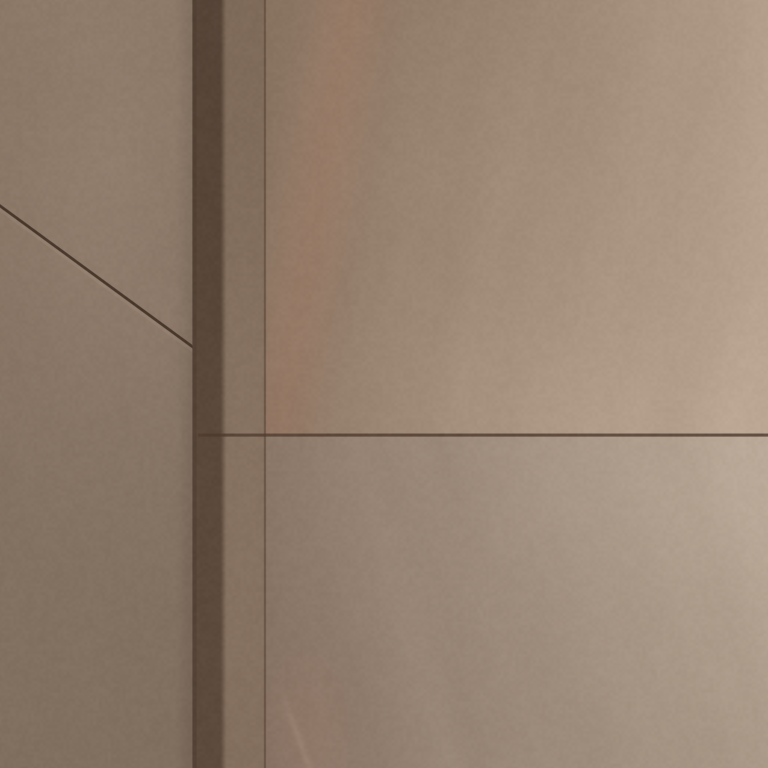
Give the GLSL for this texture, as a three.js fragment shader.

```glsl
// Draws warm plaster wall panels with a shadowed recess, thin seams and soft side light.
varying vec2 vUv;

float hash(vec2 p) {
  vec3 q = fract(p.xyx * vec3(0.1031, 0.1030, 0.0973));
  q += dot(q, q.yzx + 33.33);
  return fract((q.x + q.y) * q.z);
}

float noise(vec2 p) {
  vec2 i = floor(p), f = fract(p);
  f = f * f * (3.0 - 2.0 * f);
  return mix(mix(hash(i), hash(i + vec2(1.0, 0.0)), f.x),
             mix(hash(i + vec2(0.0, 1.0)), hash(i + 1.0), f.x), f.y);
}

float fbm(vec2 p) {
  float sum = 0.0, gain = 0.5;
  for (int i = 0; i < 4; i++) {
    sum += gain * noise(p);
    p = p * 2.03 + 7.1;
    gain *= 0.5;
  }
  return sum;
}

// Soft blob of light or tint
float glow(vec2 p, vec2 center, vec2 size) {
  vec2 d = (p - center) / size;
  return exp(-dot(d, d));
}

// Smooth-edged line from its distance
float seam(float d, float halfWidth) {
  return 1.0 - smoothstep(halfWidth - 0.001, halfWidth + 0.001, abs(d));
}

float edge(float at, float blur, float x) {
  return smoothstep(at - blur, at + blur, x);
}

vec3 leftPanel(vec2 p) {
  vec3 c = mix(vec3(0.505, 0.435, 0.375), vec3(0.545, 0.468, 0.402), smoothstep(0.1, 0.9, p.y));
  c += 0.022 * glow(p, vec2(0.15, 0.75), vec2(0.11, 0.35));
  c *= 1.0 - 0.07 * smoothstep(0.225, 0.25, p.x);
  float diagonal = (p.y - 0.732 + 0.732 * p.x) * 0.807;
  c += 0.025 * seam(diagonal + 0.004, 0.002);
  return mix(c, vec3(0.25, 0.185, 0.14), 0.9 * seam(diagonal, 0.0018));
}

vec3 recess(vec2 p) {
  vec3 shadow = mix(vec3(0.365, 0.295, 0.24), vec3(0.335, 0.268, 0.215), p.y);
  vec3 strip = mix(vec3(0.515, 0.435, 0.37), vec3(0.495, 0.415, 0.345), p.y);
  strip += 0.025 * glow(p, vec2(0.32, 0.45), vec2(0.05, 0.3));
  vec3 c = mix(shadow, strip, edge(0.291, 0.005, p.x));
  return mix(c, vec3(0.30, 0.235, 0.19), 0.55 * seam(p.x - 0.253, 0.003));
}

vec3 rightPanel(vec2 p) {
  float x = clamp((p.x - 0.345) / 0.655, 0.0, 1.0);
  float lower = 1.0 - edge(0.434, 0.002, p.y);
  vec3 c = mix(vec3(0.535, 0.452, 0.38), vec3(0.70, 0.622, 0.545), pow(x, 0.85));
  c += lower * vec3(-0.008, 0.0, 0.012);

  // Broad light across the wall
  c += 0.035 * glow(p, vec2(1.0, 0.40), vec2(0.35, 0.20));
  c += 0.022 * glow(p, vec2(0.58, 0.46), vec2(0.25, 0.17)) * (1.0 - 0.5 * lower);
  c -= 0.025 * glow(p, vec2(0.62, 1.02), vec2(0.22, 0.18));
  c -= 0.020 * glow(p, vec2(0.85, 0.0), vec2(0.35, 0.2));

  // Rosy slanted stains and faint brushed streaks
  float slant = p.x - 0.365 - 0.17 * (p.y - 0.45);
  c += (1.0 - lower) * vec3(0.030, 0.002, -0.002) * exp(-pow(slant / 0.045, 2.0));
  c += vec3(0.025, 0.004, 0.004) * glow(p, vec2(0.40, 0.05), vec2(0.05, 0.09));
  vec2 brushed = vec2(p.x + mix(-0.22, 0.30, lower) * p.y, p.y);
  c += 0.035 * (fbm(brushed * vec2(14.0, 2.2) + 4.0 * lower) - 0.47);
  float scratch = p.x - 0.385 + 0.36 * (p.y - 0.05);
  c += 0.035 * exp(-pow(scratch / 0.005, 2.0)) * (1.0 - smoothstep(0.03, 0.14, p.y));
  return c;
}

void main() {
  vec2 p = vUv;
  vec3 color = mix(leftPanel(p), recess(p), edge(0.2505, 0.0012, p.x));
  color = mix(color, rightPanel(p), edge(0.345, 0.001, p.x));

  // Panel joints
  vec3 jointColor = vec3(0.31, 0.23, 0.18);
  color = mix(color, jointColor, 0.5 * seam(p.x - 0.345, 0.0014));
  float joint = seam(p.y - 0.4335, 0.002) * edge(0.258, 0.001, p.x);
  color = mix(color, jointColor, 0.8 * joint);

  // Fine mottled grain
  float grain = noise(p * 260.0) + 0.6 * noise(p * 120.0 + 9.0) - 0.8;
  color += 0.016 * grain + 0.014 * (fbm(p * 9.0) - 0.47);
  gl_FragColor = vec4(color, 1.0);
}
```
